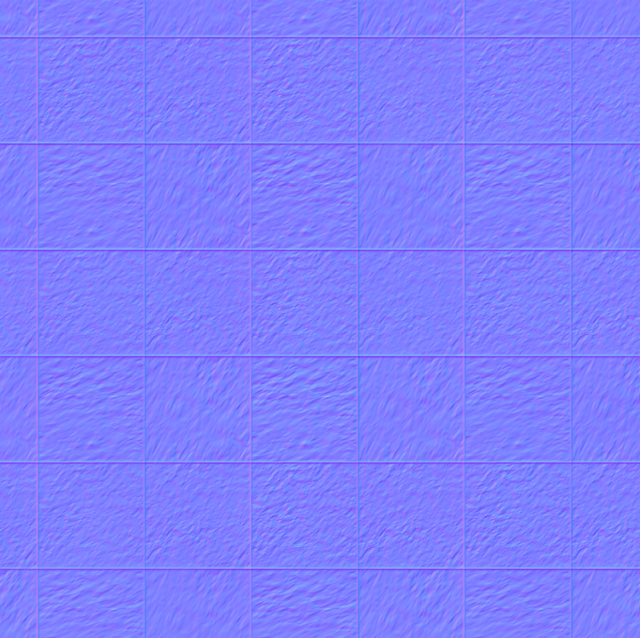
Write a WebGL 2 fragment shader that draws this texture map.

```glsl
#version 300 es
precision highp float;
// Tangent-space normal map of square plaster tiles with thin grooved joints.

#define TILES 6.0                      // repeats across and down
#define OFFSET vec2(0.355, 0.652)      // first joint, in tiles
#define JOINT_WIDTH 0.0115             // groove half width, in tiles
#define JOINT_SLOPE 0.36               // steepness of groove walls
#define RELIEF 0.135                   // strength of plaster grain
#define WAVINESS 0.02                  // broad unevenness
#define CREASE_DEPTH 0.013             // trowel creases on coarse tiles
#define DENT_CHANCE 0.08               // share of cells with a dent
#define STEP 0.006                     // sampling distance for slopes

uniform vec2 u_resolution;
out vec4 fragColor;

float hash(vec2 p) {
    vec3 q = fract(p.xyx * vec3(0.1031, 0.1030, 0.0973));
    q += dot(q, q.yzx + 33.33);
    return fract((q.x + q.y) * q.z);
}

float noise(vec2 p) {
    vec2 i = floor(p), f = fract(p);
    f = f * f * f * (f * (f * 6.0 - 15.0) + 10.0);
    return mix(mix(hash(i), hash(i + vec2(1, 0)), f.x),
               mix(hash(i + vec2(0, 1)), hash(i + vec2(1, 1)), f.x), f.y);
}

// Trowelled grain; kind.x picks the stroke direction, kind.y the coarseness.
float plasterHeight(vec2 p, vec2 kind) {
    vec2 seed = kind * vec2(37.0, 71.0) + 13.0;
    float angle = radians(mix(mix(40.0, 48.0, kind.x),
                              mix(25.0, 62.0, kind.x), kind.y));
    vec2 along = vec2(cos(angle), sin(angle));
    vec2 q = vec2(dot(p, along), dot(p, vec2(-along.y, along.x)));
    q += 0.03 * vec2(noise(p * 7.0 + seed), noise(p * 7.0 + seed + 31.0));

    vec2 freq = mix(vec2(14.0, 24.0), vec2(9.0, 20.0), kind.y);
    float h = 0.0;
    for (int i = 0; i < 3; i++) {
        h += noise(q * freq + seed) / freq.y;
        freq *= 1.6;
        seed += 19.7;
    }

    // Broken creases left by the trowel
    float wander = 0.8 * noise(q * vec2(2.5, 2.0) + seed) + 0.25 * noise(q * 11.0 + seed);
    float crease = abs(fract(q.y * 4.0 + wander) - 0.5);
    float broken = smoothstep(0.45, 0.75, noise(q * vec2(3.0, 6.0) + seed + 8.0));
    h -= kind.y * CREASE_DEPTH * broken * (1.0 - smoothstep(0.0, 0.1, crease));

    // Scattered small dents
    vec2 g = p * 9.0, cell = floor(g) + floor(seed);
    vec2 centre = 0.35 + 0.3 * vec2(hash(cell + 5.3), hash(cell + 9.1));
    float dent = 1.0 - smoothstep(0.05, 0.3, length(fract(g) - centre));
    return h - 0.02 * dent * step(hash(cell), DENT_CHANCE);
}

// Signed wall slope of a groove: positive before the joint, negative after.
float grooveSlope(float d, float width) {
    float t = d / width;
    return -2.33 * t * exp(-t * t);
}

void main() {
    vec2 grid = gl_FragCoord.xy / u_resolution * TILES - OFFSET;
    vec2 id = floor(grid), p = fract(grid);
    vec2 kind = mod(id, 2.0);

    // Plaster slopes, with red opposing the rise and green following it
    float h = plasterHeight(p, kind);
    vec2 rise = vec2(plasterHeight(p + vec2(STEP, 0), kind) - h,
                     plasterHeight(p + vec2(0, STEP), kind) - h) / STEP;
    float wear = mix(0.8, 1.1, hash(id + 41.0))
               * mix(0.65, 1.35, noise(p * 3.0 + kind * 7.0));
    vec2 slope = rise * vec2(-0.85, 1.0) * RELIEF * wear;

    // Broad undulation and a slight roll towards the right edge
    slope += WAVINESS * (vec2(noise(grid * 2.0 + 50.0),
                              noise(grid * 2.0 + 90.0)) * 2.0 - 1.0);
    slope.x += 0.04 * kind.x * smoothstep(0.82, 1.0, p.x);

    // Joints: signed distance to the nearest line on each axis
    vec2 line = floor(grid + 0.5);
    vec2 d = grid - line;
    vec2 width = max(vec2(JOINT_WIDTH), 0.8 * TILES / u_resolution);
    float wall = grooveSlope(d.x, width.x);
    float odd = mod(line.x, 2.0);
    float worn = 0.6 + 0.6 * noise(vec2(line.x * 17.0, grid.y * 2.5));
    float side = wall > 0.0 ? mix(1.0, 0.5, odd) : mix(0.6, 0.95, odd);
    float bed = grooveSlope(d.y, width.y);
    float bedWorn = 0.85 + 0.3 * noise(vec2(grid.x * 3.0, line.y * 23.0));
    bedWorn *= bed > 0.0 ? 1.25 : 0.85;

    vec2 cover = smoothstep(2.0 * width, width * 0.7, abs(d));
    slope *= 1.0 - 0.6 * max(cover.x, cover.y);
    slope += JOINT_SLOPE * vec2(wall * side * worn, -bed * bedWorn);

    // Pack the unit normal into colour
    vec3 normal = normalize(vec3(slope, 1.0));
    fragColor = vec4(normal * 0.5 + 0.5, 1.0);
}
```
